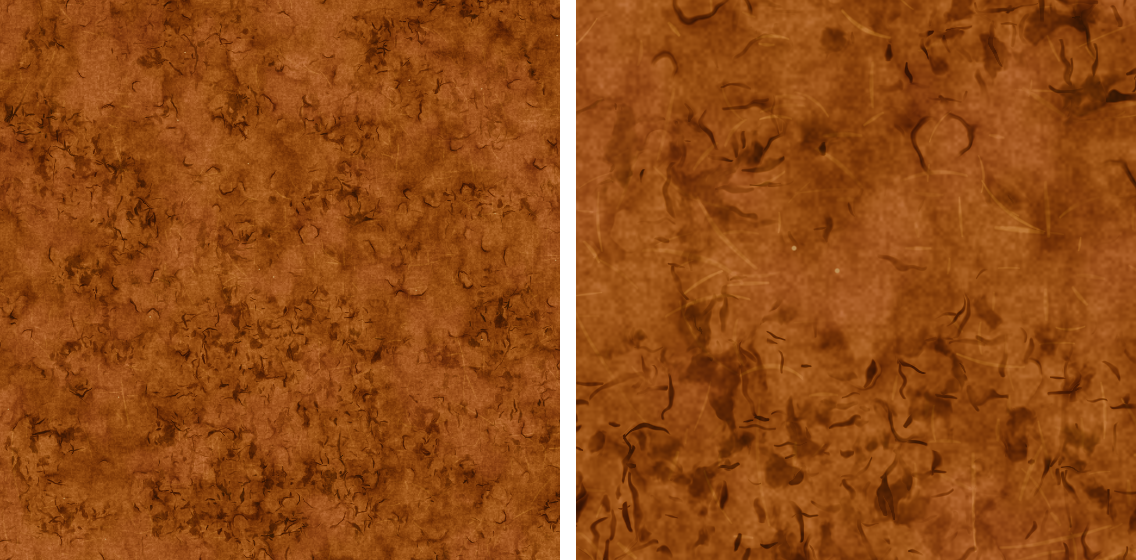
Left, the full canvas; right, a detail of the centre.
This texture is drawn by a Shadertoy shader. Its source:

```glsl
// Weathered rust-brown ground with soft pebbles, dark cracks, ochre straws and sandy grain.

vec2 hash2(vec2 p) {
    vec3 h = fract(p.xyx * vec3(0.1031, 0.1030, 0.0973));
    h += dot(h, h.yzx + 33.33);
    return fract((h.xx + h.yz) * h.zy);
}

float noise(vec2 p) {
    vec2 i = floor(p), f = fract(p);
    f = f * f * (3.0 - 2.0 * f);
    return mix(mix(hash2(i).x, hash2(i + vec2(1, 0)).x, f.x),
               mix(hash2(i + vec2(0, 1)).x, hash2(i + 1.0).x, f.x), f.y);
}

float fbm(vec2 p) {
    float sum = 0.0, amp = 0.53;
    for (int i = 0; i < 4; i++) {
        sum += amp * noise(p);
        p = mat2(1.6, 1.2, -1.2, 1.6) * p + 17.3;
        amp *= 0.5;
    }
    return sum;
}

mat2 rotate(float a) {
    float c = cos(a), s = sin(a);
    return mat2(c, -s, s, c);
}

// Scattered bent strokes; "axial" is the share lying along the canvas axes.
float strokes(vec2 p, float cells, float seed, float keep, float width, float axial, float bend) {
    float px = 0.6 / iResolution.y, mask = 0.0;
    vec2 base = floor(p * cells);
    for (int j = -1; j <= 1; j++)
    for (int i = -1; i <= 1; i++) {
        vec2 cell = base + vec2(i, j);
        vec2 place = hash2(cell + seed), shape = hash2(cell + seed + 57.0), turn = hash2(cell + seed + 113.0);
        if (shape.x > keep) continue;
        float angle = turn.y < axial ? floor(turn.x * 4.0) * 1.5708 + (shape.y - 0.5) * 0.4 : turn.x * 6.2832;
        vec2 q = rotate(angle) * (p * cells - cell - place);
        q.y += (place.x - 0.5) * bend * q.x * q.x;
        float halfLen = 0.15 + 0.6 * shape.y * shape.y;
        float d = length(vec2(max(abs(q.x) - halfLen, 0.0), q.y)) / cells;
        float w = width * (0.5 + turn.x) * (1.0 - 0.4 * smoothstep(0.0, halfLen, abs(q.x)));
        mask = max(mask, (1.0 - smoothstep(w * 0.5 - px, w + px, d)) * (0.4 + 0.6 * place.y));
    }
    return mask;
}

// Oval pebbles: x = lit body, y = dark crescent rim, z = soft shadow.
vec3 pebbles(vec2 p, float cells, float seed, float keep) {
    vec3 result = vec3(0);
    vec2 base = floor(p * cells);
    for (int j = -1; j <= 1; j++)
    for (int i = -1; i <= 1; i++) {
        vec2 cell = base + vec2(i, j);
        vec2 place = hash2(cell + seed), shape = hash2(cell + seed + 31.0);
        if (shape.x > keep) continue;
        vec2 q = rotate((place.x - 0.5) * 2.4) * (p * cells - cell - place);
        float radius = 0.22 + 0.25 * shape.y;
        float d = length(q * vec2(1.35, 0.85)) - radius;
        float side = smoothstep(-0.2, 0.8, dot(normalize(q + 0.0001), rotate(place.y * 6.2832) * vec2(1, 0)));
        result.x = max(result.x, 1.0 - smoothstep(-0.14, 0.02, d));
        result.y = max(result.y, side * (1.0 - smoothstep(0.015, 0.07, abs(d))));
        result.z = max(result.z, side * smoothstep(-0.02, 0.03, d) * (1.0 - smoothstep(0.04, 0.3, d)));
    }
    return result;
}

void mainImage(out vec4 fragColor, in vec2 fragCoord) {
    vec2 uv = fragCoord / iResolution.y;
    vec2 warp = vec2(noise(uv * 45.0), noise(uv * 45.0 + 71.0)) - 0.5;
    vec2 ragged = vec2(noise(uv * 150.0 + 11.0), noise(uv * 150.0 + 47.0)) - 0.5;
    vec2 p = uv + warp * 0.009 + ragged * 0.004 + 3.0;

    // Cloudy ground with pale rubbed patches and crumbly relief
    float pale = smoothstep(0.46, 0.68, fbm(p * 12.0 + 80.0));
    float tone = 0.578 + 0.12 * (fbm(p * 5.0) - 0.5) + 0.2 * (fbm(p * 19.0 + 40.0) - 0.5) + 0.05 * pale;
    tone += (0.2 - 0.1 * pale) * (fbm(p * vec2(62.0, 54.0) + 150.0) - 0.5);

    // Large faint pebbles and small crisp ones
    vec3 large = pebbles(p, 13.0, 5.0, 0.6);
    vec3 small = pebbles(p, 27.0, 61.0, 0.25);
    tone += 0.035 * large.x - 0.06 * large.z + 0.03 * small.x - 0.08 * small.z;

    // Dark pits and cracks gather in rough clusters, each crack with a lit lip
    float cluster = smoothstep(0.38, 0.6, fbm(p * 14.0 + 120.0)) * (1.0 - 0.5 * pale);
    float pits = smoothstep(0.57, 0.73, fbm(p * vec2(64.0, 52.0) + 9.0)) * cluster;
    vec2 lip = p + vec2(0.0022, -0.0026);
    float cracks = strokes(p, 17.0, 200.0, 0.45, 0.0021, 0.6, 1.6);
    float lit = strokes(lip, 17.0, 200.0, 0.45, 0.0021, 0.6, 1.6);
    cracks = max(cracks * (0.3 + 0.7 * cluster), strokes(p, 34.0, 300.0, 0.65, 0.0024, 0.75, 2.0) * cluster);
    lit = max(lit, strokes(lip, 34.0, 300.0, 0.65, 0.0024, 0.75, 2.0)) * (0.3 + 0.7 * cluster);
    cracks = max(cracks, strokes(p, 64.0, 400.0, 0.6, 0.0019, 0.9, 0.8) * cluster);
    cracks *= 0.25 + 1.15 * smoothstep(0.2, 0.75, noise(p * 85.0));
    float rim = max(large.y * 0.5 * cluster, small.y * 0.8) * smoothstep(0.2, 0.75, noise(p * 55.0));
    float dark = clamp(max(max(pits * 0.7, cracks), rim), 0.0, 1.0);

    // Fine straws and scratches, left nearly straight
    vec2 s = uv + warp * 0.002 + 7.0;
    float straw = strokes(s, 11.0, 500.0, 0.55, 0.0015, 0.2, 0.6);
    straw = max(straw, strokes(s, 22.0, 600.0, 0.65, 0.0015, 0.3, 0.8));
    straw = max(straw, strokes(s, 40.0, 650.0, 0.6, 0.0013, 0.5, 1.0));
    straw *= smoothstep(0.25, 0.6, noise(s * 14.0)) * (0.4 + 0.6 * noise(s * 90.0));

    // Woven streaks and sandy grain
    float weave = noise(uv * vec2(60.0, 330.0)) + noise(uv * vec2(330.0, 60.0)) - 1.0;
    float grain = noise(uv * 250.0) + 1.2 * noise(uv * 470.0 + 33.0) - 1.1;
    tone = min(tone, 0.63 + 0.45 * (tone - 0.63));
    tone += 0.035 * weave + 0.065 * grain;
    tone = clamp(tone - 0.29 * dark + (0.035 * lit + 0.1 * straw) * (1.0 - dark), 0.22, 0.73);

    // Tone to rust ramp, with rosy patches, olive hollows and ochre straws
    vec3 color = vec3(tone, 0.038 + 0.755 * tone * tone, 0.012 + 1.35 * pow(tone, 6.0));
    color += vec3(0.005, -0.006, 0.02) * pale * (1.0 - dark);
    color += vec3(-0.01, 0.025, 0.0) * dark * noise(p * 25.0);
    color += vec3(0.02, 0.04, 0.0) * straw;

    // Rare pale specks
    vec2 cell = floor(uv * 40.0), spot = hash2(cell + 700.0);
    float speck = 1.0 - smoothstep(0.03, 0.08, length(fract(uv * 40.0) - 0.2 - 0.6 * spot));
    color = mix(color, vec3(0.75, 0.57, 0.34), speck * step(0.988, hash2(cell + 800.0).x));
    fragColor = vec4(color, 1.0);
}
```
